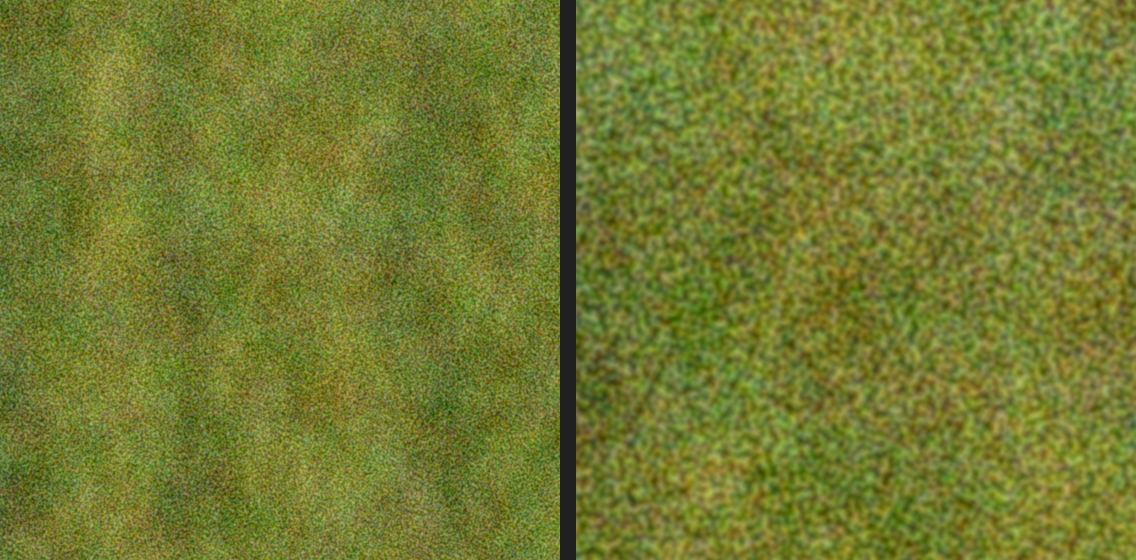
Left: the whole. Right: its middle third, enlarged.
Write a Shadertoy shader that draws this texture.

```glsl
// Draws a mown lawn seen from above: fine speckled grass with soft vertical wear bands.

const vec3 GRASS = vec3(0.447, 0.482, 0.194);
const vec3 LIGHT_SHIFT = vec3(0.98, 1.0, 0.72);
const vec3 STRAW_SHIFT = vec3(0.85, -0.45, 0.05);
const vec3 BLUE_SHIFT = vec3(-0.05, 0.0, 1.0);
const vec3 WEAR_SHIFT = vec3(1.2, 0.8, 0.7);
const vec3 SHADE_SHIFT = vec3(-1.2, -0.9, 0.2);

// Random unit vector for a lattice point
vec2 latticeGradient(vec2 cell, float seed) {
    vec3 p = fract(vec3(cell.xyx + seed) * vec3(0.1031, 0.1030, 0.0973));
    p += dot(p, p.yzx + 33.33);
    float angle = 6.28318 * fract((p.x + p.y) * p.z);
    return vec2(cos(angle), sin(angle));
}

// Gradient noise, about -0.7 to 0.7
float gradientNoise(vec2 p, float seed) {
    vec2 cell = floor(p);
    vec2 f = p - cell;
    vec2 u = f * f * f * (f * (f * 6.0 - 15.0) + 10.0);
    vec2 e = vec2(1.0, 0.0);
    float a = dot(latticeGradient(cell, seed), f);
    float b = dot(latticeGradient(cell + e.xy, seed), f - e.xy);
    float c = dot(latticeGradient(cell + e.yx, seed), f - e.yx);
    float d = dot(latticeGradient(cell + e.xx, seed), f - e.xx);
    return mix(mix(a, b, u.x), mix(c, d, u.x), u.y);
}

vec2 rotate(vec2 p, float angle) {
    float c = cos(angle), s = sin(angle);
    return vec2(c * p.x - s * p.y, s * p.x + c * p.y);
}

// Two turned layers of noise, which hide the lattice
float speckle(vec2 p, float frequency, float seed) {
    float fine = gradientNoise(rotate(p, 0.5) * frequency, seed);
    float coarse = gradientNoise(rotate(p, 1.2) * frequency * 0.62, seed + 17.0);
    return fine + 0.65 * coarse;
}

// Soft patches with detail in several octaves
float mottle(vec2 p, float frequency, float seed) {
    float sum = 0.0, weight = 1.0;
    for (int i = 0; i < 5; i++) {
        sum += weight * gradientNoise(p * frequency, seed + float(i) * 11.0);
        p = rotate(p, 0.7);
        frequency *= 2.1;
        weight *= 0.84;
    }
    return sum;
}

// Soft vertical stripe around a centre
float band(float x, float centre, float width) {
    float d = (x - centre) / width;
    return exp(-d * d);
}

void mainImage(out vec4 fragColor, in vec2 fragCoord) {
    vec2 uv = fragCoord / iResolution.xy;

    // Broad light and worn areas, wandering slightly down the lawn
    float wander = 0.07 * gradientNoise(uv * vec2(2.0, 3.0) + 4.3, 3.0);
    float x = uv.x + wander + 0.05 * (uv.y - 0.5);
    float wear = band(x, 0.20, 0.06) + 0.7 * band(x, 0.57, 0.16);
    float shade = band(x, 0.0, 0.09) + 0.55 * band(x, 0.31, 0.06)
                + 0.6 * band(x, 0.77, 0.10);
    float patches = mottle(uv * vec2(1.0, 0.8) + 2.7, 7.0, 7.0);
    float tint = mottle(uv + 5.1, 9.0, 29.0);
    float haze = mottle(uv + 8.6, 8.0, 97.0);

    vec3 color = GRASS;
    color += WEAR_SHIFT * 0.042 * (wear - 0.35);
    color += SHADE_SHIFT * 0.046 * (shade - 0.28);
    color += LIGHT_SHIFT * 0.085 * patches;
    color += STRAW_SHIFT * 0.055 * tint;
    color += BLUE_SHIFT * 0.055 * haze;

    // Fine blades: brightness is sharpest, colour is a little softer
    color += LIGHT_SHIFT * 0.215 * speckle(uv, 215.0, 41.0);
    color += STRAW_SHIFT * 0.085 * speckle(uv + 1.3, 130.0, 59.0);
    color += BLUE_SHIFT * 0.13 * speckle(uv + 2.9, 140.0, 83.0);

    fragColor = vec4(clamp(color, 0.0, 1.0), 1.0);
}
```
